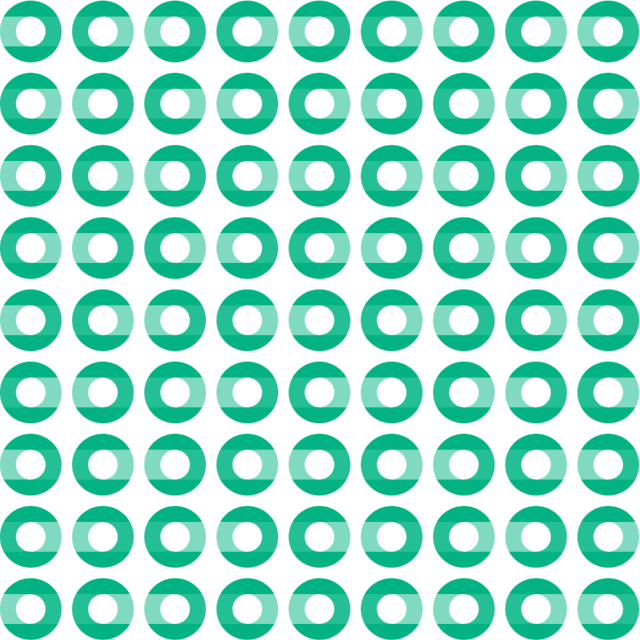
This pattern is drawn by a Shadertoy shader. Its source:

```glsl
#define PITCH 0.1128
#define GRID_CENTER vec2(0.4992, 0.4996)
#define OUTER_RADIUS 0.0482
#define HOLE_RADIUS 0.0231
#define BAND_HALF_HEIGHT 0.0233
#define PAPER vec3(1.0)
#define DARK_GREEN vec3(0.01, 0.70, 0.51)
#define MID_GREEN vec3(0.14, 0.75, 0.58)
#define PALE_GREEN vec3(0.50, 0.855, 0.76)

// Coverage of the region where the signed distance is negative
float coverage(float dist, float pixel) {
    return clamp(0.5 - dist / pixel, 0.0, 1.0);
}

void mainImage(out vec4 fragColor, in vec2 fragCoord) {
    float pixel = 1.0 / min(iResolution.x, iResolution.y);
    vec2 uv = fragCoord * pixel;

    // Square grid of rings, centred on the canvas
    vec2 grid = (uv - GRID_CENTER) / PITCH + 0.5;
    vec2 cell = floor(grid);
    vec2 p = (grid - cell - 0.5) * PITCH;

    // The pale side of the band alternates like a checkerboard
    float odd = mod(cell.x + cell.y, 2.0);
    float side = 1.0 - 2.0 * odd;

    // Horizontal band: pale on one half, mid green on the other
    vec3 bandColor = mix(MID_GREEN, PALE_GREEN, coverage(p.x * side, pixel));
    float band = coverage(abs(p.y) - BAND_HALF_HEIGHT, pixel);
    vec3 ringColor = mix(DARK_GREEN, bandColor, band);

    // Ring with a round hole
    float radius = length(p);
    float ring = coverage(max(radius - OUTER_RADIUS, HOLE_RADIUS - radius), pixel * 1.3);

    fragColor = vec4(mix(PAPER, ringColor, ring), 1.0);
}
```
